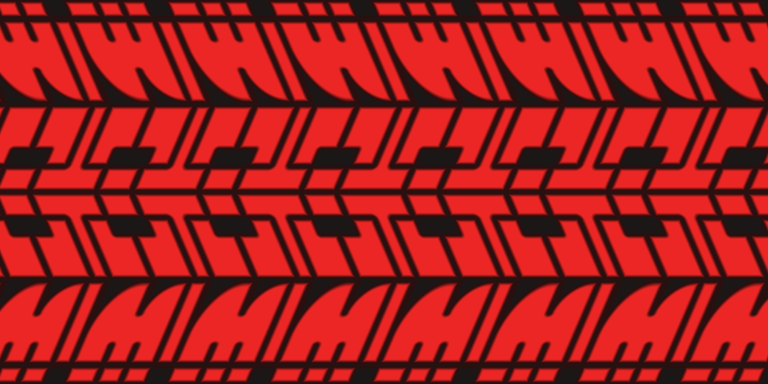
This pattern is drawn by a Shadertoy shader. Its source:

```glsl
// Red tyre tread: slanted blocks and lobes cut by dark grooves, mirrored about a centre line.

// Offset from the nearest repeat, in -0.5..0.5
float wrap(float x) {
    return fract(x + 0.5) - 0.5;
}

float roundBox(vec2 p, vec2 halfSize, float radius) {
    vec2 q = abs(p) - halfSize + radius;
    return length(max(q, 0.0)) + min(max(q.x, q.y), 0.0) - radius;
}

// Groove that starts at a round tip and runs outward
float groove(float x, float beyondTip) {
    return length(vec2(x, min(beyondTip, 0.0))) - 0.034;
}

// Dark area outside the lower left curve of a lobe
float lobeCut(vec2 p, vec2 centre, vec2 radii) {
    return (1.0 - length(max((centre - p) / radii, 0.0))) * radii.x;
}

// Rows beside the centre line: open frames, plugs and connecting grooves
float innerTread(float x, float v) {
    float t = wrap(x - 0.43 * v - 0.13);
    float s = t * 0.92;
    float frame = abs(roundBox(vec2(s, v - 1.25), vec2(0.382, 1.0), 0.02)) - 0.032;
    float plug = roundBox(vec2(s, v - 0.33), vec2(0.197, 0.112), 0.035);
    float stem = groove(s, v - 0.33);
    float legs = groove(abs(abs(s + 0.02) - 0.16), 0.25 - v);
    return min(min(frame, plug), min(stem, legs));
}

// Shoulder rows: twin grooves, curved lobes and edge notches
float outerTread(float x, float v) {
    float t = wrap(x + 0.43 * v - 0.823);
    float side = abs(t);
    float twin = abs(side - 0.407) * 0.92 - 0.032;
    float notches = groove((abs(t - 0.03) - 0.122) * 0.92, v - 1.5);
    float slit = groove((t - 0.05) * 0.92, 1.18 - v);

    float leftCurve = lobeCut(vec2(t, v), vec2(-0.02, 1.43), vec2(0.353, 0.53));
    float rightCurve = lobeCut(vec2(t, v), vec2(0.373, 1.22), vec2(0.29, 0.32));
    rightCurve = max(rightCurve, max(0.05 - t, v - 1.17));
    float curves = max(min(leftCurve, rightCurve), side - 0.407);

    // The strip between twin grooves closes at the rim
    float rimGap = max(0.373 - side, 1.69 - v);
    return min(min(min(twin, notches), min(slit, curves)), rimGap);
}

void mainImage(out vec4 fragColor, in vec2 fragCoord) {
    // One unit is one repeat: 7.5 across a 2:1 canvas
    vec2 p = fragCoord / iResolution.y * 3.75;
    float v = abs(p.y - 1.875);

    float ink = v < 0.86 ? innerTread(p.x, v) : outerTread(p.x, v);

    // Lengthwise grooves and the outer edge
    ink = min(ink, v - 0.033);
    ink = min(ink, abs(v - 0.859) - 0.038);
    ink = min(ink, abs(v - 1.69) - 0.038);
    ink = min(ink, 1.845 - v);

    // Dark red fringe around charcoal, then red rubber
    vec3 dark = mix(vec3(0.11, 0.09, 0.09), vec3(0.18, 0.05, 0.05), smoothstep(-0.045, -0.015, ink));
    vec3 color = mix(dark, vec3(0.925, 0.15, 0.14), smoothstep(-0.02, 0.022, ink));
    fragColor = vec4(color, 1.0);
}
```
